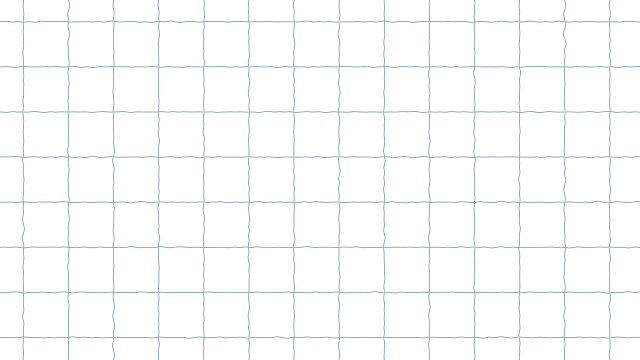
Write a WebGL 1 fragment shader that draws this pattern.

```glsl
precision highp float;
uniform vec2 u_resolution;

// Random slope in -1..1 for a lattice point on one line
float slope(float cell, float seed) {
  return 2.0 * fract(sin(dot(vec2(cell, seed), vec2(127.1, 311.7))) * 4375.85) - 1.0;
}

// 1D gradient noise, independent for every seed
float gradientNoise(float x, float seed) {
  float cell = floor(x);
  float f = x - cell;
  float fade = f * f * f * (f * (f * 6.0 - 15.0) + 10.0);
  return mix(slope(cell, seed) * f, slope(cell + 1.0, seed) * (f - 1.0), fade);
}

// Hand-drawn waver: quick ripples of uneven strength over a slow drift
float waver(float along, float seed) {
  float strength = clamp(1.0 + 1.6 * gradientNoise(along * 7.0, seed + 40.0), 0.4, 1.7);
  float ripple = gradientNoise(along * 37.0, seed);
  float drift = gradientNoise(along * 11.0, seed + 80.0);
  return ripple * strength + 0.35 * drift;
}

// Pixel coverage of the nearest line in a family of evenly spaced lines
float lineCoverage(float across, float along, float offset, float amplitude, float family) {
  float spacing = 0.1253;
  float index = floor((across - offset) / spacing + 0.5);
  float center = offset + index * spacing + amplitude * waver(along, index + family);
  float d = across - center;
  float pixel = 1.0 / u_resolution.y;
  float halfWidth = 0.0011;
  float overlap = min(d + 0.5 * pixel, halfWidth) - max(d - 0.5 * pixel, -halfWidth);
  return clamp(overlap / pixel, 0.0, 1.0);
}

void main() {
  vec2 p = gl_FragCoord.xy / u_resolution.y;

  // Two crossing families of wavering lines
  float vertical = lineCoverage(p.x, p.y, 0.0650, 0.0060, 3.0);
  float horizontal = lineCoverage(p.y, p.x, 0.0625, 0.0045, 203.0);
  float ink = max(vertical, horizontal);

  // Blue-grey ink on white paper
  gl_FragColor = vec4(mix(vec3(1.0), vec3(0.46, 0.59, 0.66), ink), 1.0);
}
```
